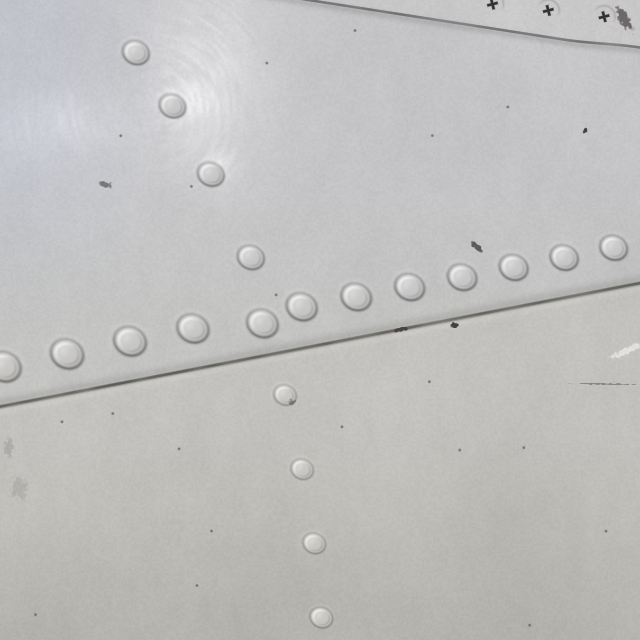
Give the GLSL for this texture, as a WebGL 2 fragment shader.

```glsl
#version 300 es
precision highp float;
uniform vec2 u_resolution;
out vec4 fragColor;

float hash(vec2 p) {
    vec3 q = fract(p.xyx * vec3(0.1031, 0.1030, 0.0973));
    q += dot(q, q.yzx + 33.33);
    return fract((q.x + q.y) * q.z);
}

float noise(vec2 p) {
    vec2 i = floor(p), f = fract(p);
    f = f * f * (3.0 - 2.0 * f);
    return mix(mix(hash(i), hash(i + vec2(1, 0)), f.x),
               mix(hash(i + vec2(0, 1)), hash(i + vec2(1, 1)), f.x), f.y);
}

float fbm(vec2 p) {
    float sum = 0.0, amp = 0.5;
    for (int i = 0; i < 4; i++) {
        sum += amp * noise(p);
        p = p * 2.03 + 17.1;
        amp *= 0.5;
    }
    return sum;
}

float bell(float x) { return exp(-x * x); }

float glow(vec2 p, vec2 center, vec2 size) {
    vec2 q = (p - center) / size;
    return exp(-dot(q, q));
}

vec2 turn(vec2 p, float a) {
    return vec2(cos(a) * p.x + sin(a) * p.y, cos(a) * p.y - sin(a) * p.x);
}

// Ragged elliptical blot
float blot(vec2 p, vec2 center, vec2 size, float angle) {
    vec2 q = turn(p - center, angle) / size;
    return 1.0 - smoothstep(0.6, 1.2, length(q) + 0.9 * (noise(p * 260.0) - 0.5));
}

// Domed rivet lit from the upper left
void rivet(inout vec3 col, vec2 p, vec2 center, float radius, float relief) {
    vec2 q = turn(p - center, -0.45) / radius;
    q.y /= 0.86;
    float d = length(q);
    vec2 dir = normalize(p - center + 1e-5);
    float edge = 1.2 / (u_resolution.y * radius);
    float shade = 0.5 + 0.5 * dot(dir, vec2(0.1, -0.99));
    col *= 1.0 - relief * (0.12 + 0.26 * shade) * bell((d - 1.03) / 0.13);
    col += 0.025 * bell((d - 1.3) / 0.15) * (1.0 - shade);
    float face = 0.785 + 0.025 * dot(q, vec2(-0.6, 0.6));
    face += 0.12 * bell((d - 0.73) / 0.13) * max(dot(dir, vec2(-0.75, 0.66)), 0.0);
    face -= 0.09 * bell((d - 0.74) / 0.1) * max(dot(dir, vec2(0.8, -0.6)), 0.0);
    face -= relief * 0.26 * smoothstep(0.8, 1.05, d) * (0.35 + 0.65 * shade);
    face += 0.05 * glow(q, vec2(-0.3, 0.1), vec2(0.3, 0.5));
    vec3 tint = mix(vec3(1.0, 0.995, 0.975), vec3(1.0), smoothstep(0.3, 0.6, p.y));
    col = mix(col, face * tint, 1.0 - smoothstep(1.0 - edge, 1.0 + edge, d));
}

void main() {
    vec2 p = gl_FragCoord.xy / u_resolution;
    float aa = 0.8 / u_resolution.y;
    float seam = (p.y - 0.3646 - 0.193 * p.x) * 0.982;
    float strip = p.y - 1.0 + 0.155 * (p.x - 0.482) - 0.006 * smoothstep(0.88, 1.0, p.x);

    // Painted metal panels
    vec3 upper = mix(vec3(0.765, 0.765, 0.76), vec3(0.775, 0.775, 0.785), smoothstep(0.45, 0.8, p.y));
    upper += vec3(-0.01, 0.0, 0.022) * (1.0 - smoothstep(0.0, 0.3, p.x)) * smoothstep(0.45, 0.8, p.y);
    vec3 lower = mix(vec3(0.712, 0.705, 0.682), vec3(0.765, 0.76, 0.745), smoothstep(-0.05, 0.42, p.y));
    vec3 col = mix(lower, upper, smoothstep(-aa, aa, seam));
    col = mix(col, vec3(0.79, 0.785, 0.785), smoothstep(-aa, aa, strip));
    col += 0.05 * (fbm(p * 5.0) - 0.48) + 0.022 * (fbm(p * vec2(40.0, 22.0)) - 0.48);
    col += 0.028 * (noise(p * 330.0) - 0.5);

    // Polished glare with circular scratches
    vec2 s = p - vec2(0.24, 0.83);
    float scratches = noise(vec2(length(s) * 190.0, atan(s.y, s.x) * 4.0));
    float glare = glow(p, vec2(0.315, 0.88), vec2(0.085, 0.14));
    col += glare * (0.055 + 0.06 * scratches);
    col += 0.07 * glow(p, vec2(0.295, 0.84), vec2(0.045, 0.03));
    col += 0.09 * glow(p, vec2(0.345, 0.74), vec2(0.02, 0.025)) * (0.4 + scratches);
    col += 0.04 * glow(p, vec2(0.1, 0.81), vec2(0.09, 0.05)) * (0.6 + scratches);
    col += 0.12 * blot(p, vec2(0.98, 0.452), vec2(0.025, 0.006), 0.4);

    // Seams between the panels
    float wear = noise(p * vec2(45.0, 20.0));
    col *= 1.0 - 0.09 * bell((seam - 0.006) / 0.008);
    col += 0.025 * bell((seam + 0.008) / 0.005);
    col = mix(col, vec3(0.37, 0.36, 0.34) + 0.12 * wear, 1.0 - smoothstep(0.0022 - aa, 0.0026 + aa, abs(seam)));
    col = mix(col, vec3(0.58, 0.57, 0.55), 0.5 * bell((seam + 0.003) / 0.0013));
    col *= 1.0 - 0.1 * bell((strip + 0.005) / 0.006);
    col = mix(col, vec3(0.42, 0.41, 0.41), (0.65 + 0.3 * wear) * (1.0 - smoothstep(0.001, 0.0018 + aa, abs(strip))));

    // Rivet row along the seam
    for (int i = 0; i < 12; i++) {
        float k = float(i), j = k - 5.0;
        vec2 c = i < 5 ? vec2(0.0065 + 0.0983 * k, 0.4271 + 0.0199 * k)
                       : vec2(0.4714 + 0.0859 * j - 0.00078 * j * j, 0.5208 + 0.01536 * j);
        if (i == 4) c += vec2(0.0103, -0.012);
        rivet(col, p, c, 0.0252 - 0.0004 * k, 1.0);
    }

    // Rivet columns above and below
    for (int i = 0; i < 4; i++) {
        float k = float(i);
        rivet(col, p, vec2(0.2122 + 0.056 * k + 0.0013 * k * k, 0.918 - 0.0716 * k - 0.0117 * k * k), 0.0203, 0.9);
        rivet(col, p, vec2(0.4453 + 0.0306 * k - 0.0039 * k * k, 0.3828 - 0.1159 * k), 0.0172, 0.6);
    }

    // Cross-head screws
    for (int i = 0; i < 3; i++) {
        vec2 q = turn(p - vec2(0.7695, 0.9935) - float(i) * vec2(0.0872, -0.0098), 0.25);
        col *= 1.0 - 0.12 * bell((length(q) - 0.017) / 0.002) * smoothstep(-0.005, 0.015, q.x + q.y);
        vec2 a = abs(q);
        float arms = max(min(a.x, a.y) - 0.0022, max(a.x, a.y) - 0.0085);
        col = mix(col, vec3(0.2, 0.19, 0.2), 1.0 - smoothstep(-aa, aa, arms));
    }

    // Chips, stains and scratches
    float chips = blot(p, vec2(0.712, 0.492), vec2(0.006, 0.005), 0.0);
    chips = max(chips, blot(p, vec2(0.914, 0.796), vec2(0.004), 0.0));
    chips = max(chips, 0.8 * blot(p, vec2(0.743, 0.616), vec2(0.013, 0.004), -0.7));
    chips = max(chips, 0.7 * blot(p, vec2(0.976, 0.97), vec2(0.019, 0.008), -1.0));
    chips = max(chips, 0.6 * blot(p, vec2(0.163, 0.711), vec2(0.011, 0.005), -0.1));
    chips = max(chips, 0.9 * blot(p, vec2(0.625, 0.485), vec2(0.012, 0.003), 0.19));
    chips = max(chips, 0.5 * blot(p, vec2(0.456, 0.372), vec2(0.005, 0.004), 0.0));
    chips = max(chips, 0.45 * blot(p, vec2(0.945, 0.4), vec2(0.047, 0.0014), -0.02));
    col = mix(col, vec3(0.27, 0.25, 0.25), chips);
    col *= 1.0 - 0.08 * blot(p, vec2(0.03, 0.238), vec2(0.012, 0.018), 0.0);
    col *= 1.0 - 0.1 * blot(p, vec2(0.014, 0.3), vec2(0.007, 0.014), 0.0);

    // Scattered specks
    vec2 cell = floor(p * 8.0);
    vec2 spot = (cell + 0.15 + 0.7 * vec2(hash(cell + 3.7), hash(cell + 9.2))) / 8.0;
    float speck = 1.0 - smoothstep(0.0008, 0.0022 + aa, length(p - spot));
    col = mix(col, vec3(0.35), 0.7 * speck * step(0.78, hash(cell + 21.4)));

    fragColor = vec4(clamp(col, 0.0, 1.0), 1.0);
}
```
